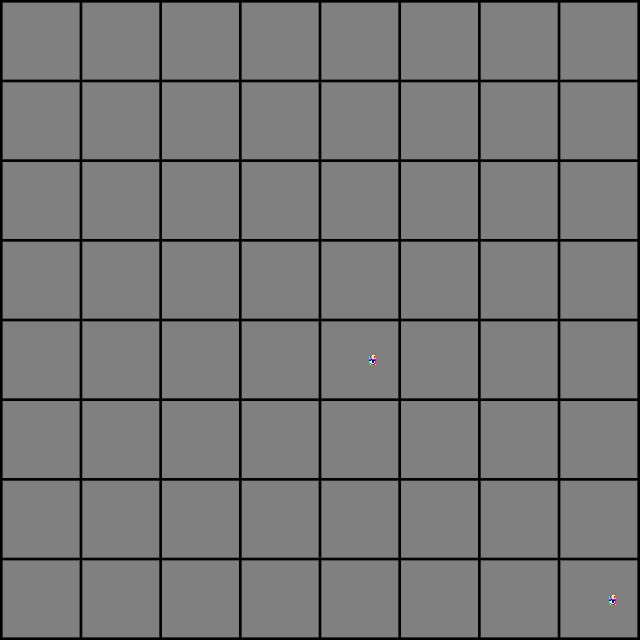
This pattern is drawn by a WebGL 1 fragment shader. Its source:

```glsl
precision highp float;

uniform vec2 u_resolution;

const float CELLS = 8.0;
const float PITCH = 0.1245;
const float LINE_WIDTH = 0.0042;
const float TEXELS = 512.0;
const vec2 SPECK_SIZE = vec2(6.0, 9.0);
const vec2 SPECK_OFFSET = vec2(0.627, 0.42);
const vec3 GROUND = vec3(0.502);
const vec3 INK = vec3(0.0);

float hash(vec2 p) {
  return fract(sin(dot(p, vec2(127.1, 311.7))) * 4375.85);
}

// Coverage of the nearest grid line along each axis
vec2 lineCoverage(vec2 grid, float pitch, float width, vec2 pixel) {
  vec2 d = abs(fract(grid + 0.5) - 0.5) * pitch;
  return clamp((0.5 * width - d) / pixel + 0.5, 0.0, 1.0);
}

// Saturated texels: cool on the left, warm on the right
vec3 speckColor(vec2 texel, vec2 size) {
  float side = texel.x / (size.x - 1.0);
  vec3 chance = mix(vec3(0.3, 0.7, 0.7), vec3(0.9, 0.3, 0.55), side);
  vec3 pick = vec3(hash(texel + 3.0), hash(texel + 17.0), hash(texel + 41.0));
  return step(pick, chance);
}

// Ragged rounded outline of a speck
float speckMask(vec2 texel, vec2 size) {
  vec2 q = (texel + 0.5) / size * 2.0 - 1.0;
  float ragged = 1.2 - 0.4 * hash(texel + 71.0);
  return step(length(q), ragged);
}

vec3 addSpeck(vec3 base, vec2 uv, vec2 corner, vec2 size) {
  vec2 texel = floor(uv * TEXELS) - floor(corner * TEXELS);
  vec2 inside = step(vec2(0.0), texel) * step(texel, size - 1.0);
  float mask = inside.x * inside.y * speckMask(texel, size);
  return mix(base, speckColor(texel, size), mask);
}

void main() {
  vec2 uv = gl_FragCoord.xy / u_resolution;
  vec2 pixel = 1.0 / u_resolution;

  // Grid centred on the canvas
  vec2 gridOrigin = vec2(0.5 - 0.5 * CELLS * PITCH);
  vec2 grid = (uv - gridOrigin) / PITCH;
  vec2 lines = lineCoverage(grid, PITCH, LINE_WIDTH, pixel);
  vec3 color = mix(GROUND, INK, max(lines.x, lines.y));

  // Two flawed cells on the falling diagonal
  for (int i = 0; i < 2; i++) {
    float column = 4.0 + 3.0 * float(i);
    vec2 cell = vec2(column, CELLS - 1.0 - column);
    vec2 corner = gridOrigin + (cell + SPECK_OFFSET) * PITCH;
    color = addSpeck(color, uv, corner, SPECK_SIZE);
  }

  gl_FragColor = vec4(color, 1.0);
}
```
